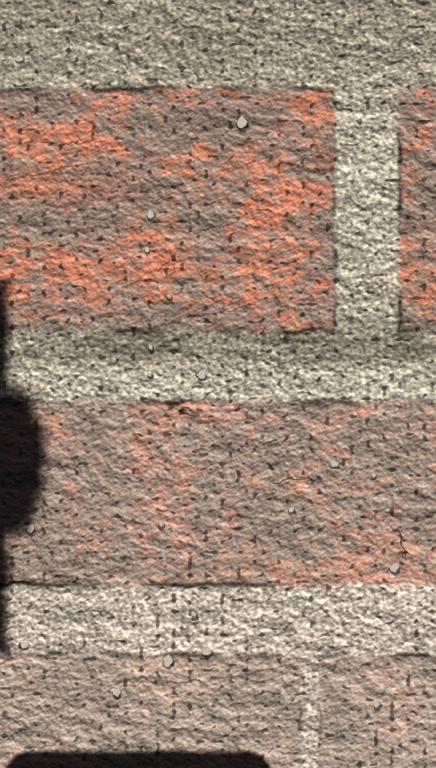
Reproduce this texture procedurally as a Shadertoy shader.

```glsl
// Weathered brick wall: three rough courses, wide sandy joints, cracks and cast shadows.
#define ROWS 3
#define GRAIN_SCALE 45.0
#define RELIEF_LIGHT 1.15
#define EDGE_WOBBLE 0.007
#define PEBBLE_CELLS 17.0
#define PEBBLE_SHARE 0.14
#define MORTAR_COLOR vec3(0.66, 0.625, 0.555)
#define BRICK_COLOR vec3(0.56, 0.475, 0.425)
#define RUST_COLOR vec3(0.76, 0.43, 0.32)
#define DUST_COLOR vec3(0.70, 0.645, 0.59)
#define GRIME_COLOR vec3(0.30, 0.275, 0.235)
#define SHADOW_TINT vec3(0.17, 0.16, 0.18)

vec2 hash2(vec2 p) {
    p = vec2(dot(p, vec2(127.1, 311.7)), dot(p, vec2(269.5, 183.3)));
    return fract(sin(p) * 43758.5);
}

// Gradient noise, about -0.7 to 0.7.
float corner(vec2 cell, vec2 f, vec2 o) {
    float a = 6.2832 * hash2(cell + o).x;
    return dot(vec2(cos(a), sin(a)), f - o);
}

float noise(vec2 p) {
    vec2 i = floor(p), f = fract(p);
    vec2 u = f * f * f * (f * (f * 6.0 - 15.0) + 10.0);
    float low = mix(corner(i, f, vec2(0, 0)), corner(i, f, vec2(1, 0)), u.x);
    float high = mix(corner(i, f, vec2(0, 1)), corner(i, f, vec2(1, 1)), u.x);
    return mix(low, high, u.y);
}

float fbm(vec2 p) {
    float sum = 0.0, amp = 0.6;
    for (int k = 0; k < 4; k++) {
        sum += amp * noise(p);
        p = mat2(1.94, 0.45, -0.45, 1.94) * p + 7.3;
        amp *= 0.68;
    }
    return sum;
}

float relief(vec2 p) {
    return fbm(p * vec2(0.7, 1.0) * GRAIN_SCALE);
}

// Signed distance to the bricks of one course; joints shrink down the wall.
float brickDistance(vec2 p, float row) {
    float top = 0.885 - 0.447 * row + 0.039 * row * row;
    float halfHeight = 0.1575 - 0.038 * row;
    float jointX = 0.478 - 0.037 * row + 0.4 * mod(row, 2.0);
    float jointHalf = 0.043 - 0.0155 * row;
    return max(abs(p.y - top + halfHeight) - halfHeight, jointHalf - abs(p.x - jointX));
}

// Thin wandering line where a stretched noise crosses zero.
float crack(vec2 p, float width) {
    float n = noise(p * vec2(4.0, 17.0) + 0.5 * fbm(p * 12.0));
    float gate = smoothstep(0.0, 0.3, noise(p * vec2(7.0, 11.0) + 31.0));
    return gate * (1.0 - smoothstep(0.0, width, abs(n)));
}

// Pale chips scattered one per cell: x is coverage, y is a dark rim below.
vec2 pebbles(vec2 p) {
    vec2 q = p * PEBBLE_CELLS, cell = floor(q), rnd = hash2(cell + 5.0);
    vec2 d = fract(q) - 0.25 - 0.5 * rnd;
    d *= vec2(1.0, 0.75 + 0.5 * rnd.y);
    float r = 0.04 + 0.07 * hash2(cell + 19.0).x + 0.05 * noise(q * 9.0);
    float on = step(hash2(cell + 41.0).y, PEBBLE_SHARE);
    float body = 1.0 - smoothstep(r - 0.02, r + 0.02, length(d));
    float rim = 1.0 - smoothstep(r, r + 0.05, length(d + vec2(-0.01, 0.04)));
    return on * vec2(body, rim);
}

// Soft shadows: a rounded slab below, a bulge and a strip on the left.
float castShadow(vec2 p) {
    vec2 q = abs(p - vec2(0.18, -0.08)) - vec2(0.142, 0.07);
    float slab = length(max(q, 0.0)) - 0.031;
    float bulge = (length((p - vec2(-0.005, 0.40)) / vec2(0.062, 0.105)) - 1.0) * 0.06;
    float strip = max(p.x - 0.009, abs(p.y - 0.39) - 0.24);
    float wobble = 0.008 * fbm(p * 40.0);
    return max(1.0 - smoothstep(-0.004, 0.005, slab + 0.4 * wobble),
               1.0 - smoothstep(-0.010, 0.012, min(bulge, strip) + wobble));
}

void mainImage(out vec4 fragColor, in vec2 fragCoord) {
    vec2 p = fragCoord / iResolution.y;
    float patches = fbm(p * vec2(7.0, 10.0) + 3.0);
    float speckle = noise(p * 170.0 + 9.0);

    // Courses
    vec2 w = p + EDGE_WOBBLE * vec2(fbm(p * 22.0), fbm(p * 22.0 + 50.0));
    float dist = 1.0, row = 0.0;
    for (int k = 0; k < ROWS; k++) {
        float d = brickDistance(w, float(k));
        if (d < dist) { dist = d; row = float(k); }
    }
    float brick = 1.0 - smoothstep(-0.005, 0.005, dist);

    // Brick: rust fades and dust grows down the wall
    float rust = smoothstep(-0.15, 0.5, patches + 0.8 * fbm(p * vec2(35.0, 50.0)));
    float streak = exp(-pow((w.y - 0.755) / 0.018, 2.0)) * smoothstep(0.25, 0.05, p.x);
    vec3 clay = mix(BRICK_COLOR, RUST_COLOR, clamp(rust * (0.85 - 0.25 * row) + 0.6 * streak, 0.0, 1.0));
    clay = mix(clay, DUST_COLOR, clamp(0.08 + 0.24 * row + 0.5 * speckle, 0.0, 0.8));

    // Mortar: sandy, with grime under the upper course and near the top
    float grime = 0.75 * exp(-pow((p.y - 0.553) / 0.024, 2.0)) + 0.4 * smoothstep(0.86, 0.93, p.y);
    vec3 sand = mix(MORTAR_COLOR, DUST_COLOR, smoothstep(0.4, 0.1, p.y));
    sand = mix(sand, GRIME_COLOR, clamp(grime * (0.75 + 1.3 * patches), 0.0, 0.8));
    vec3 color = mix(sand * (1.05 + 0.45 * speckle), clay, brick);

    // Sunlit relief and pores
    float slope = relief(p) - relief(p + vec2(0.0012, 0.0032));
    color *= 1.04 + RELIEF_LIGHT * slope + 0.22 * patches;
    color *= 1.0 - 0.5 * smoothstep(0.2, 0.5, noise(p * vec2(95.0, 130.0) + 70.0));

    // Cracks along brick edges and across the faces
    float seam = exp(-pow(dist / 0.0032, 2.0)) * smoothstep(-0.2, 0.25, noise(p * 14.0 + 20.0));
    float split = crack(w, 0.045) * mix(0.25, 0.75, brick) * (row == 1.0 ? 1.0 : 0.5);
    color *= 1.0 - 0.75 * clamp(0.75 * seam + split, 0.0, 1.0);

    // Chips and shadows
    vec2 chip = pebbles(p);
    color *= 1.0 - 0.5 * chip.y;
    color = mix(color, vec3(0.83, 0.79, 0.74), 0.9 * chip.x);
    color *= mix(vec3(1.0), SHADOW_TINT, castShadow(p));
    fragColor = vec4(clamp(color, 0.0, 1.0), 1.0);
}
```
